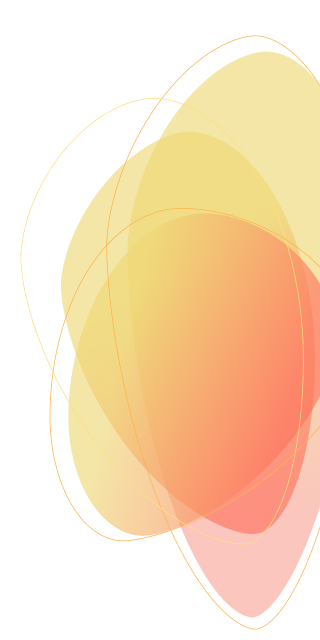
Give the GLSL for this background, as a WebGL 1 fragment shader.

```glsl
precision highp float;
// Overlapping translucent yellow-to-coral blobs with thin loose outlines on white.

uniform vec2 u_resolution;

// Layout grid spanning the whole canvas, with y measured downward.
const vec2 GRID = vec2(384.0, 768.0);

const vec3 YELLOW = vec3(0.935, 0.845, 0.453);
const vec3 CORAL = vec3(1.0, 0.446, 0.365);
const vec3 PINK = vec3(0.97, 0.65, 0.594);
const vec3 ORANGE_LINE = vec3(1.0, 0.70, 0.30);
const vec3 PALE_LINE = vec3(1.0, 0.87, 0.50);
const float FILL_ALPHA = 0.64;
const float LINE_HALF_WIDTH = 0.42;

// Approximate distance to a superellipse arc joining a side and an end extreme.
float cornerDistance(vec2 p, vec2 side, vec2 end, float power) {
  vec2 center = vec2(end.x, side.y);
  vec2 radius = vec2(side.x, end.y) - center;
  vec2 q = max((p - center) / radius, 1e-4);
  vec2 slope = power * pow(q, vec2(power - 1.0)) / abs(radius);
  return (pow(q.x, power) + pow(q.y, power) - 1.0) / length(slope);
}

// Convex blob through four extremes; powers run clockwise from upper left.
float blobDistance(vec2 p, vec2 left, vec2 top, vec2 right, vec2 bottom, vec4 powers) {
  float upper = max(cornerDistance(p, left, top, powers.x),
                    cornerDistance(p, right, top, powers.y));
  float lower = max(cornerDistance(p, right, bottom, powers.z),
                    cornerDistance(p, left, bottom, powers.w));
  return max(upper, lower);
}

float coverage(float d, float pixel) {
  return clamp(0.5 - d / pixel, 0.0, 1.0);
}

// Colour ramp along the segment from one point to another.
vec3 ramp(vec2 p, vec2 from, vec2 to, vec3 first, vec3 last) {
  vec2 axis = to - from;
  return mix(first, last, clamp(dot(p - from, axis) / dot(axis, axis), 0.0, 1.0));
}

vec3 fillBlob(vec3 base, vec3 tint, float d, float pixel) {
  return mix(base, tint, FILL_ALPHA * coverage(d, pixel));
}

vec3 strokeBlob(vec3 base, vec3 tint, float d, float pixel) {
  return mix(base, tint, coverage(abs(d) - LINE_HALF_WIDTH, pixel));
}

void main() {
  vec2 uv = gl_FragCoord.xy / u_resolution;
  vec2 p = vec2(uv.x, 1.0 - uv.y) * GRID;
  float pixel = GRID.x / u_resolution.x;
  vec3 color = vec3(1.0);

  // Filled blobs, back to front
  float tall = blobDistance(p, vec2(153.0, 300.0), vec2(319.0, 62.0),
                            vec2(435.0, 300.0), vec2(303.0, 741.0),
                            vec4(1.73, 2.0, 1.65, 1.72));
  color = fillBlob(color, ramp(p, vec2(250.0, 330.0), vec2(290.0, 620.0), YELLOW, PINK),
                   tall, pixel);

  float middle = blobDistance(p, vec2(73.0, 342.0), vec2(225.0, 158.0),
                              vec2(378.0, 430.0), vec2(303.0, 641.0),
                              vec4(1.65, 1.95, 2.0, 1.62));
  color = fillBlob(color, ramp(p, vec2(200.0, 330.0), vec2(350.0, 560.0), YELLOW, CORAL),
                   middle, pixel);

  float front = blobDistance(p, vec2(82.0, 500.0), vec2(245.0, 256.0),
                             vec2(405.0, 410.0), vec2(172.0, 643.0),
                             vec4(1.92, 1.85, 1.56, 2.0));
  color = fillBlob(color, ramp(p, vec2(150.0, 410.0), vec2(355.0, 460.0), YELLOW, CORAL),
                   front, pixel);

  // Thin outlines
  float tallLine = blobDistance(p, vec2(128.0, 295.0), vec2(306.0, 43.0),
                                vec2(435.0, 295.0), vec2(306.0, 755.0),
                                vec4(1.7, 1.85, 1.74, 1.66));
  color = strokeBlob(color, ORANGE_LINE, tallLine, pixel);

  float middleLine = blobDistance(p, vec2(25.0, 310.0), vec2(183.0, 118.0),
                                  vec2(364.0, 430.0), vec2(290.0, 653.0),
                                  vec4(1.75, 1.95, 2.05, 1.62));
  color = strokeBlob(color, PALE_LINE, middleLine, pixel);

  float frontLine = blobDistance(p, vec2(60.0, 500.0), vec2(218.0, 250.0),
                                 vec2(430.0, 420.0), vec2(148.0, 649.0),
                                 vec4(2.0, 1.87, 1.55, 2.0));
  color = strokeBlob(color, ORANGE_LINE, frontLine, pixel);

  gl_FragColor = vec4(color, 1.0);
}
```
